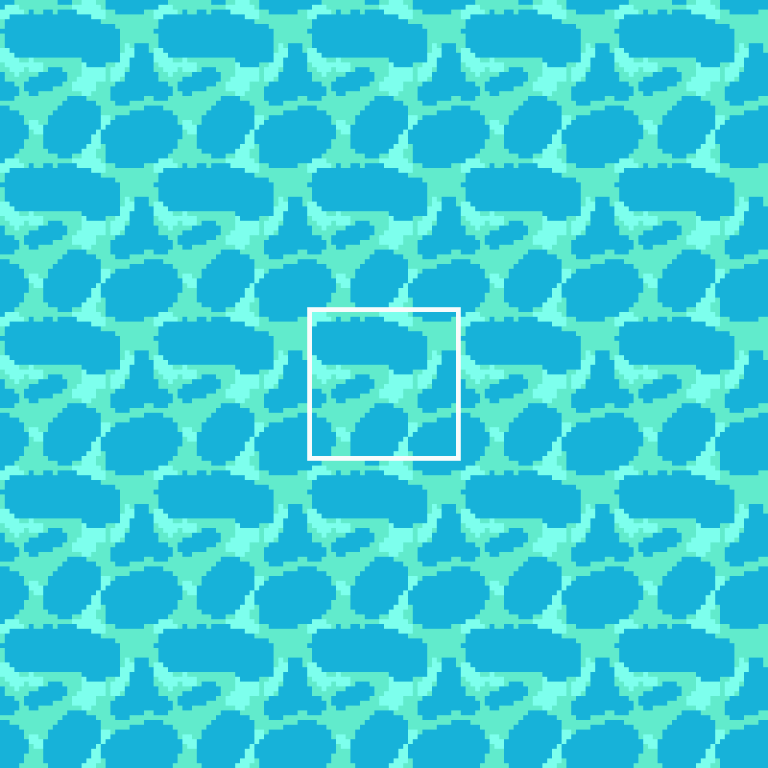
Write a WebGL 2 fragment shader that draws this pattern.

```glsl
#version 300 es
precision highp float;

uniform vec2 u_resolution;
out vec4 fragColor;

const vec3 WATER = vec3(0.09, 0.70, 0.85);
const vec3 FOAM = vec3(0.38, 0.92, 0.80);
const vec3 GLINT = vec3(0.49, 1.00, 0.93);
const vec3 FRAME = vec3(0.97, 0.99, 0.99);
const float TILE = 32.0;     // cells per repeat
const float REPEATS = 5.0;

float hash(vec2 p) {
    return fract(sin(dot(p, vec2(12.9898, 78.233))) * 43758.5453);
}

// Tapered capsule from a to b, wrapped around the tile
float blob(vec2 p, vec2 a, vec2 b, float ra, float rb) {
    vec2 q = mod(p - a + 0.5 * TILE, TILE) - 0.5 * TILE;
    vec2 axis = b - a;
    float h = clamp(dot(q, axis) / dot(axis, axis), 0.0, 1.0);
    return length(q - axis * h) - mix(ra, rb, h);
}

float waterDistance(vec2 p) {
    // Bent pool
    float d = blob(p, vec2(5.2, 7.3), vec2(15.0, 7.0), 4.8, 4.6);
    d = min(d, blob(p, vec2(15.0, 7.0), vec2(20.8, 9.4), 4.6, 4.6));
    // Small pool
    d = min(d, blob(p, vec2(7.0, 18.0), vec2(12.0, 16.0), 1.9, 1.9));
    // Triangular pool with a notched base
    float stem = blob(p, vec2(29.5, 10.8), vec2(29.5, 17.3), 1.8, 3.9);
    float base = blob(p, vec2(25.3, 19.5), vec2(33.7, 18.9), 2.3, 2.3);
    float notch = blob(p, vec2(28.5, 22.4), vec2(31.5, 22.2), 1.9, 1.9);
    d = min(d, max(min(stem, base), -notch));
    // Two round pools
    d = min(d, blob(p, vec2(16.4, 24.4), vec2(13.6, 28.4), 4.6, 4.6));
    return min(d, blob(p, vec2(32.2, 27.6), vec2(27.0, 29.7), 5.6, 5.8));
}

float glintDistance(vec2 p) {
    // Star between the pools
    float d = blob(p, vec2(18.5, 13.0), vec2(18.5, 18.0), 1.7, 1.7);
    d = min(d, blob(p, vec2(16.0, 17.8), vec2(21.0, 15.5), 1.4, 1.4));
    // Slanted streaks
    d = min(d, blob(p, vec2(22.0, 25.5), vec2(18.5, 32.0), 1.1, 1.3));
    d = min(d, blob(p, vec2(0.8, 10.8), vec2(3.8, 14.6), 1.3, 1.2));
    d = min(d, blob(p, vec2(27.0, 10.5), vec2(24.0, 16.0), 1.2, 1.4));
    // Short patches
    d = min(d, blob(p, vec2(16.5, 34.0), vec2(20.0, 34.8), 1.6, 1.6));
    d = min(d, blob(p, vec2(1.5, 34.3), vec2(3.0, 34.5), 1.7, 1.7));
    d = min(d, blob(p, vec2(7.0, 26.5), vec2(8.5, 26.7), 1.3, 1.3));
    return min(d, blob(p, vec2(6.5, 13.5), vec2(8.0, 14.0), 1.2, 1.2));
}

// Flat colour of one cell, rows counted from the top
vec3 cellColor(vec2 cell) {
    cell = mod(cell, TILE * REPEATS);
    cell.y = TILE * REPEATS - 1.0 - cell.y;
    vec2 local = mod(cell, TILE);
    vec2 p = local + 0.5;
    float ragged = (hash(local) - 0.5) * 0.5;
    vec3 color = glintDistance(p) + ragged < 0.0 ? GLINT : FOAM;
    if (waterDistance(p) + ragged < 0.0) color = WATER;

    // One-cell outline around the central repeat
    vec2 fromCenter = abs(cell + 0.5 - 0.5 * TILE * REPEATS);
    float ring = max(fromCenter.x, fromCenter.y);
    if (ring > 15.0 && ring < 16.0) color = FRAME;
    return color;
}

void main() {
    vec2 cells = gl_FragCoord.xy / u_resolution * TILE * REPEATS - 0.5;
    vec2 corner = floor(cells);
    // Blend neighbouring cells over one pixel of their shared edge
    vec2 cellsPerPixel = TILE * REPEATS / u_resolution;
    vec2 blend = clamp((cells - corner - 0.5) / cellsPerPixel + 0.5, 0.0, 1.0);
    vec3 low = mix(cellColor(corner), cellColor(corner + vec2(1.0, 0.0)), blend.x);
    vec3 high = mix(cellColor(corner + vec2(0.0, 1.0)), cellColor(corner + 1.0), blend.x);
    fragColor = vec4(mix(low, high, blend.y), 1.0);
}
```
